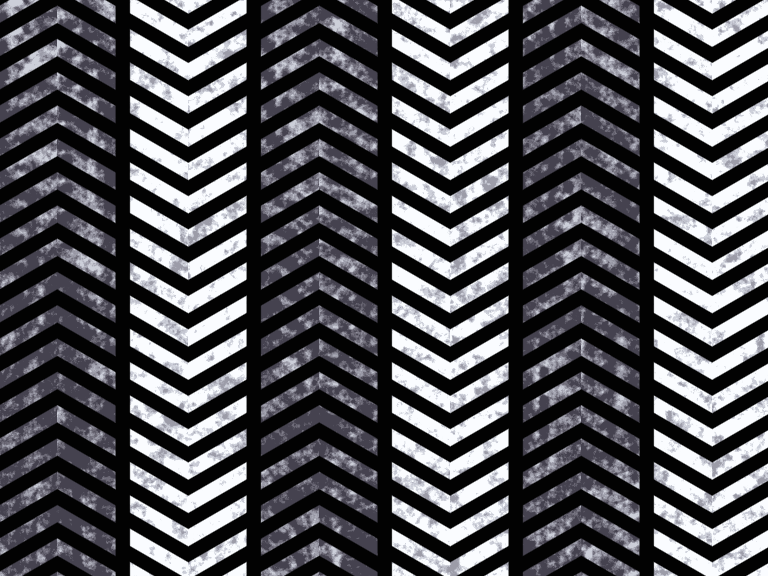
Reproduce this pattern procedurally as a Shadertoy shader.

```glsl
const float COLUMN_PITCH = 0.2274;
const float COLUMN_HALF_WIDTH = 0.1012;
const float FIRST_CENTER = 0.0995;
const float STRIPE_PITCH = 0.0578;
const float STRIPE_FILL = 0.52;
const float SLOPE = 0.577;

const vec3 BLACK = vec3(0.008);
const vec3 CHARCOAL = vec3(0.27, 0.26, 0.31);
const vec3 GREY = vec3(0.43, 0.42, 0.47);
const vec3 SILVER = vec3(0.61, 0.61, 0.66);
const vec3 PALE = vec3(0.80, 0.81, 0.85);
const vec3 WHITE = vec3(0.98, 0.99, 1.0);

float hash(vec2 p) {
    vec3 q = fract(vec3(p.xyx) * 0.1031);
    q += dot(q, q.yzx + 33.33);
    return fract((q.x + q.y) * q.z);
}

float valueNoise(vec2 p) {
    vec2 cell = floor(p);
    vec2 f = fract(p);
    f = f * f * (3.0 - 2.0 * f);
    float low = mix(hash(cell), hash(cell + vec2(1, 0)), f.x);
    float high = mix(hash(cell + vec2(0, 1)), hash(cell + vec2(1, 1)), f.x);
    return mix(low, high, f.y);
}

float fbm(vec2 p) {
    float sum = 0.0;
    float weight = 0.5;
    for (int i = 0; i < 4; i++) {
        sum += weight * valueNoise(p);
        p = mat2(1.6, 1.2, -1.2, 1.6) * p + 17.3;
        weight *= 0.6;
    }
    return sum / 1.088;
}

// Fine speckle gathered into larger worn patches
float grunge(vec2 p, vec2 offset) {
    float speckle = fbm(p * 75.0 + offset);
    float patches = valueNoise(p * 22.0 + offset);
    return 0.5 + 1.25 * (speckle - 0.5) + 0.35 * (patches - 0.5);
}

vec3 darkMetal(float wear) {
    vec3 color = mix(CHARCOAL, GREY, smoothstep(0.40, 0.56, wear));
    color = mix(color, SILVER, smoothstep(0.55, 0.70, wear));
    return mix(color, PALE, smoothstep(0.70, 0.88, wear));
}

vec3 lightPaint(float wear) {
    vec3 color = mix(WHITE, PALE, smoothstep(0.52, 0.66, wear));
    return mix(color, SILVER, smoothstep(0.66, 0.84, wear));
}

float coverage(float distanceToEdge, float pixel) {
    return clamp(0.5 - distanceToEdge / pixel, 0.0, 1.0);
}

void mainImage(out vec4 fragColor, in vec2 fragCoord) {
    vec2 p = fragCoord / iResolution.y;
    float pixel = 1.3 / iResolution.y;

    // Alternating columns: dark ones point up, light ones point down
    float column = floor((p.x - FIRST_CENTER) / COLUMN_PITCH + 0.5);
    float x = p.x - FIRST_CENTER - column * COLUMN_PITCH;
    bool isLight = mod(column, 2.0) > 0.5;
    float direction = isLight ? 1.0 : -1.0;
    float tipHeight = isLight ? 0.5139 : 0.5278;

    // Chevron stripes, measured from the tip
    float along = (direction * (p.y - tipHeight) - SLOPE * abs(x)) / STRIPE_PITCH;
    float row = floor(along + 0.5 - 0.5 * STRIPE_FILL);
    float fromMiddle = abs(along - row - 0.5 * STRIPE_FILL);
    float stripeEdge = (fromMiddle - 0.5 * STRIPE_FILL) * STRIPE_PITCH
                     * inversesqrt(1.0 + SLOPE * SLOPE);
    float columnEdge = abs(x) - COLUMN_HALF_WIDTH;
    float mask = coverage(stripeEdge, pixel) * coverage(columnEdge, pixel);

    // Each arm of a chevron has its own wear and tone
    vec2 arm = vec2(column * 2.0 + step(0.0, x), row) + 60.0;
    float wear = grunge(p, arm * vec2(7.31, 3.73));
    wear += 0.14 * (hash(arm) - 0.5);
    wear += isLight ? 0.0 : 0.10 * smoothstep(0.55, 1.0, p.y) - 0.02;

    vec3 surface = isLight ? lightPaint(wear) : darkMetal(wear);
    fragColor = vec4(mix(BLACK, surface, mask), 1.0);
}
```
